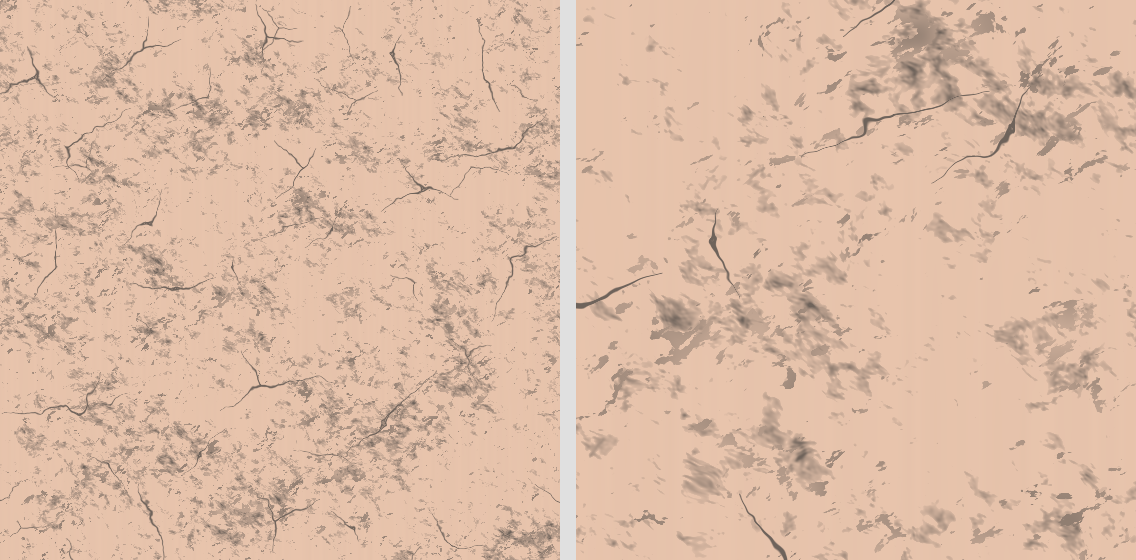
Left: the whole. Right: its middle third, enlarged.
Write a WebGL 1 fragment shader that draws this texture.

```glsl
precision highp float;
// Weathered peach plaster with ragged grey stains, crisp crumbs and jagged cracks.
uniform vec2 u_resolution;

const vec3 PLASTER = vec3(0.905, 0.765, 0.672);
const vec3 GRIME = vec3(0.38, 0.345, 0.32);
const vec2 CLUSTER_SCALE = vec2(11.0, 15.0);
const vec2 GRAIN_SCALE = vec2(52.0, 78.0);
const float GRAIN_TILT = 0.5;
const float GRAIN_SWIRL = 0.022;
const float CLUSTER_WEIGHT = 0.5;
const float STAIN_LEVEL = 0.593;
const float STAIN_EDGE = 0.03;
const float STAIN_GAIN = 2.0;
const vec2 CRUMB_SCALE = vec2(75.0, 135.0);
const float CRUMB_LEVEL = 0.69;
const float CRUMB_EDGE = 0.035;
const float CRUMB_DEPTH = 0.5;
const float CRACK_CELLS = 5.0;
const float CRACK_WIDTH = 0.0014;
const float CRACK_CHANCE = 0.75;
const float HAIRLINE_CELLS = 9.0;
const float HAIRLINE_WIDTH = 0.0008;
const float HAIRLINE_CHANCE = 0.3;
const float CRACK_JAG = 0.032;
const float BRANCH_CHANCE = 0.45;
const float STREAK_STRENGTH = 0.012;

float hash(vec2 p) {
  return fract(sin(dot(p, vec2(127.1, 311.7))) * 43758.547);
}

vec2 hash2(vec2 p) {
  return vec2(hash(p), hash(p + 57.3));
}

float noise(vec2 p) {
  vec2 i = floor(p), f = fract(p);
  f = f * f * (3.0 - 2.0 * f);
  return mix(mix(hash(i), hash(i + vec2(1, 0)), f.x),
             mix(hash(i + vec2(0, 1)), hash(i + vec2(1, 1)), f.x), f.y);
}

// Layered noise; a higher gain gives a rougher outline.
float layers(vec2 p, float gain) {
  float sum = 0.0, total = 0.0, weight = 1.0;
  for (int i = 0; i < 4; i++) {
    sum += weight * noise(p);
    total += weight;
    weight *= gain;
    p = p * 2.03 + 17.7;
  }
  return sum / total;
}

vec2 roughOffset(vec2 p) {
  return vec2(layers(p, 0.5), layers(p + 31.4, 0.5)) - 0.5;
}

vec2 rotate(vec2 p, float angle) {
  float c = cos(angle), s = sin(angle);
  return vec2(c * p.x - s * p.y, s * p.x + c * p.y);
}

// Ragged translucent smudges, darker towards their cores.
float stains(vec2 p, float cluster) {
  float grain = layers(rotate(p, GRAIN_TILT) * GRAIN_SCALE, 0.8);
  float level = grain + CLUSTER_WEIGHT * cluster - STAIN_LEVEL;
  float mottle = mix(0.6, 1.4, noise(p * 210.0));
  return smoothstep(0.0, STAIN_EDGE, level) * (0.08 + STAIN_GAIN * max(level, 0.0)) * mottle;
}

// Small crisp flakes, denser where the stains gather.
float crumbs(vec2 p, float cluster) {
  float level = layers(rotate(p, -GRAIN_TILT) * CRUMB_SCALE + 9.0, 0.6) + 0.35 * cluster;
  float tone = CRUMB_DEPTH * mix(0.4, 1.3, noise(p * 45.0 + 5.0));
  return tone * smoothstep(CRUMB_LEVEL, CRUMB_LEVEL + CRUMB_EDGE, level);
}

// Tapering arms run from a flared junction in each chosen cell.
float cracks(vec2 p, float cells, float width, float chance, float pixel) {
  vec2 q = (p + CRACK_JAG * roughOffset(p * 24.0)) * cells;
  vec2 home = floor(q);
  float depth = 0.0;
  for (int y = -1; y <= 1; y++) for (int x = -1; x <= 1; x++) {
    vec2 cell = home + vec2(x, y);
    float present = step(hash(cell + cells), chance);
    vec2 d = q - cell - 0.2 - 0.6 * hash2(cell + 3.0 * cells);
    float turn = 6.283 * hash(cell + 12.0);
    float flare = 4.0 * pow(hash(cell + 23.0), 3.0);
    float branch = step(hash(cell + 77.0), BRANCH_CHANCE);
    for (int arm = 0; arm < 3; arm++) {
      float k = float(arm);
      vec2 seed = hash2(cell + 41.0 + 9.0 * k);
      float angle = turn + 2.5 * k - 0.8 * step(1.5, k) + seed.x - 0.5;
      vec2 dir = vec2(cos(angle), 0.75 * sin(angle));
      float reach = mix(0.25, 0.8, seed.y) * (arm == 2 ? mix(0.03, 0.6, branch) : 1.0);
      float t = clamp(dot(d, dir) / (dot(dir, dir) * reach), 0.0, 1.0);
      float halfWidth = width * (1.1 - 0.9 * t + flare * pow(1.0 - t, 9.0));
      float edge = length(d - dir * reach * t) / cells - halfWidth;
      float cover = 1.0 - smoothstep(-pixel, pixel, edge);
      float tone = mix(0.9, 0.5, smoothstep(0.0015, 0.003, -edge));
      depth = max(depth, cover * tone * present);
    }
  }
  return depth;
}

void main() {
  float side = min(u_resolution.x, u_resolution.y);
  vec2 p = gl_FragCoord.xy / side;
  float pixel = 0.8 / side;
  float streak = noise(vec2(p.x * 190.0, p.y * 5.0)) - 0.5;
  vec3 wall = PLASTER * (1.0 + STREAK_STRENGTH * streak);
  float cluster = layers(p * CLUSTER_SCALE + 4.0, 0.5) - 0.5;
  vec2 swirled = p + GRAIN_SWIRL * roughOffset(p * 19.0 + 8.0);
  float dirt = max(stains(swirled, cluster), crumbs(swirled, cluster));
  dirt = max(dirt, cracks(p, CRACK_CELLS, CRACK_WIDTH, CRACK_CHANCE, pixel));
  dirt = max(dirt, cracks(p, HAIRLINE_CELLS, HAIRLINE_WIDTH, HAIRLINE_CHANCE, pixel));
  gl_FragColor = vec4(mix(wall, GRIME, clamp(dirt, 0.0, 0.9)), 1.0);
}
```
